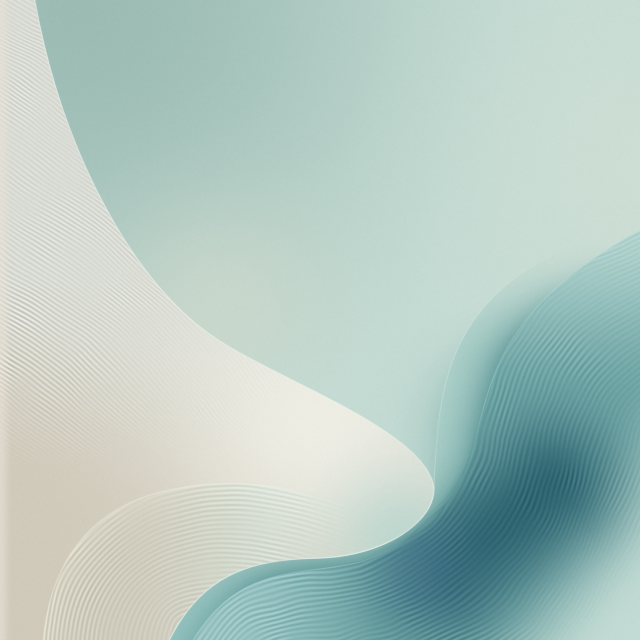
A Shadertoy shader for this background:

```glsl
// Soft overlapping sheets: a cream sail, a translucent veil and a deep teal ribbon.
// Every edge is a chain of cubic curves giving a signed distance; the colours are
// blended gradients, finished with pale broken rims, fine ribs and a little grain.

#define CURVE_STEPS 20
#define RIB_COUNT 135.0
#define RIB_STRENGTH 0.025
#define RIB_WARP 0.035
#define RIM_WIDTH 0.0011
#define VEIL_SHADOW 0.038
#define CORE_WIDTH 0.105
#define GRAIN 0.008

const vec3 MIST = vec3(0.77, 0.86, 0.83);
const vec3 SAGE = vec3(0.61, 0.735, 0.705);
const vec3 SAND = vec3(0.815, 0.79, 0.73);
const vec3 PEARL = vec3(0.85, 0.86, 0.83);
const vec3 IVORY = vec3(0.945, 0.94, 0.905);
const vec3 TEAL = vec3(0.44, 0.65, 0.65);
const vec3 DEEP = vec3(0.17, 0.385, 0.435);

struct Edge { float dist; float side; };   // side: -1 left, +1 right

float hash(vec2 p) {
    vec3 q = fract(p.xyx * 0.1031);
    q += dot(q, q.yzx + 33.33);
    return fract((q.x + q.y) * q.z);
}

float noise(vec2 p) {
    vec2 i = floor(p), f = fract(p);
    f = f * f * (3.0 - 2.0 * f);
    return mix(mix(hash(i), hash(i + vec2(1, 0)), f.x),
               mix(hash(i + vec2(0, 1)), hash(i + vec2(1, 1)), f.x), f.y);
}

float fall(float a, float b, float x) { return 1.0 - smoothstep(a, b, x); }

float blob(vec2 p, vec2 center, float size) {
    vec2 q = (p - center) / size;
    return exp(-dot(q, q));
}

// Fine lines whose strength drifts from place to place
float ribs(vec2 p, float phase) {
    float drift = 0.25 + 1.5 * noise(p * 28.0) * noise(p * 9.0 + 4.0) * 2.0;
    return RIB_STRENGTH * drift * sin(6.2832 * RIB_COUNT * phase);
}

float rim(float dist, float px) { return exp(-pow(dist / max(RIM_WIDTH, 0.55 * px), 2.0)); }

// Adds a cubic curve: nearest distance, and a side flip for each crossing to the left.
void addCurve(inout Edge e, vec2 p, vec2 a, vec2 b, vec2 c, vec2 d) {
    vec2 prev = a;
    for (int i = 1; i <= CURVE_STEPS; i++) {
        float t = float(i) / float(CURVE_STEPS), u = 1.0 - t;
        vec2 cur = u * u * u * a + 3.0 * u * t * (u * b + t * c) + t * t * t * d;
        vec2 s = cur - prev, r = p - prev;
        e.dist = min(e.dist, length(r - s * clamp(dot(r, s) / dot(s, s), 0.0, 1.0)));
        if ((prev.y > p.y) != (cur.y > p.y) && r.x > s.x * r.y / s.y) e.side = -e.side;
        prev = cur;
    }
}

vec3 backdrop(vec2 p) {
    vec3 col = mix(SAGE, MIST, smoothstep(0.0, 0.82, distance(p, vec2(0.12, 1.0))));
    col = mix(col, vec3(0.81, 0.87, 0.83), 0.8 * blob(p, vec2(1.02, 0.74), 0.28));
    return mix(col, vec3(0.81, 0.85, 0.80), 0.7 * blob(p, vec2(0.34, 0.52), 0.16));
}

vec3 sailColor(vec2 p, float fold, float warp, float px) {
    vec3 col = mix(SAND, PEARL, smoothstep(0.25, 0.6, p.y + 0.3 * p.x));
    col = mix(col, IVORY, 0.9 * blob(p, vec2(0.50, 0.33), 0.23));
    float weave = fall(0.1, 0.5, p.x) * smoothstep(0.25, 0.42, p.y);
    weave *= 1.0 + blob(p, vec2(0.05, 0.48), 0.16);
    col += weave * ribs(p, p.y + 0.65 * p.x + 0.5 * p.x * p.x + warp);
    // Lower fold, dissolving towards the tip
    float fade = fall(0.36, 0.58, p.x);
    vec3 foldCol = mix(vec3(0.81, 0.795, 0.735), vec3(0.83, 0.87, 0.83), smoothstep(0.18, 0.48, p.x));
    foldCol += 0.04 * exp(-abs(fold) / 0.03) + ribs(p, fold + 0.5 * warp);
    col = mix(col, foldCol, fade * smoothstep(-px, px, fold));
    col = mix(col, vec3(0.95, 0.95, 0.91), 0.4 * fade * rim(fold, px));
    // Cool tip and bright left margin
    col = mix(col, vec3(0.71, 0.84, 0.81), 0.8 * blob(p, vec2(0.63, 0.15), 0.11));
    return mix(col, vec3(0.91, 0.88, 0.84), 0.6 * fall(0.0, 0.02, p.x));
}

vec3 ribbonColor(vec2 p, float dist, float warp) {
    vec3 col = mix(TEAL, vec3(0.70, 0.83, 0.81), smoothstep(0.38, 0.66, p.y));
    col = mix(col, vec3(0.60, 0.765, 0.765), fall(0.35, 0.62, p.x));
    float corner = smoothstep(0.70, 0.95, p.x - 0.7 * p.y);
    col = mix(col, vec3(0.76, 0.86, 0.83), corner);
    // Dark core along a slanted axis
    vec2 r = p - vec2(0.70, 0.11), axis = vec2(0.16, 0.13);
    float h = clamp(dot(r, axis) / dot(axis, axis), 0.0, 1.0);
    col = mix(col, DEEP, 0.95 * blob(r, h * axis, CORE_WIDTH));
    col = mix(col, vec3(0.33, 0.50, 0.61), 0.4 * blob(p, vec2(0.66, 0.11), 0.08));
    return col + 1.2 * (1.0 - corner) * ribs(p, dist + warp);
}

void mainImage(out vec4 fragColor, in vec2 fragCoord) {
    vec2 p = fragCoord / iResolution.xy;
    float px = 1.0 / min(iResolution.x, iResolution.y);
    float warp = RIB_WARP * (noise(p * 6.0) + 0.2 * noise(p * 21.0));

    // Edges: sail and veil share their lower run
    Edge lower = Edge(9.0, -1.0), ribbon = lower, fold = lower;
    addCurve(lower, p, vec2(0.678, 0.238), vec2(0.68, 0.185), vec2(0.60, 0.13), vec2(0.495, 0.128));
    addCurve(lower, p, vec2(0.495, 0.128), vec2(0.39, 0.125), vec2(0.31, 0.105), vec2(0.255, -0.02));
    Edge sail = lower, veil = lower;
    addCurve(sail, p, vec2(0.05, 1.03), vec2(0.08, 0.81), vec2(0.19, 0.575), vec2(0.326, 0.479));
    addCurve(sail, p, vec2(0.326, 0.479), vec2(0.42, 0.41), vec2(0.665, 0.33), vec2(0.678, 0.238));
    addCurve(veil, p, vec2(0.93, 0.63), vec2(0.695, 0.545), vec2(0.685, 0.40), vec2(0.678, 0.238));
    addCurve(ribbon, p, vec2(1.1, 0.69), vec2(0.80, 0.555), vec2(0.775, 0.44), vec2(0.745, 0.323));
    addCurve(ribbon, p, vec2(0.745, 0.323), vec2(0.733, 0.24), vec2(0.67, 0.155), vec2(0.56, 0.121));
    addCurve(ribbon, p, vec2(0.56, 0.121), vec2(0.46, 0.098), vec2(0.36, 0.122), vec2(0.285, -0.03));
    addCurve(fold, p, vec2(0.066, -0.03), vec2(0.07, 0.13), vec2(0.15, 0.205), vec2(0.25, 0.231));
    addCurve(fold, p, vec2(0.25, 0.231), vec2(0.35, 0.256), vec2(0.45, 0.245), vec2(0.56, 0.205));

    // Backdrop, dimmed beside the veil
    vec3 col = backdrop(p);
    col = mix(col, vec3(0.52, 0.71, 0.69), 0.5 * exp(-veil.dist / 0.035) * fall(0.32, 0.55, p.y));

    // Veil, shaded where it meets the ribbon
    vec3 veilCol = mix(vec3(0.72, 0.845, 0.815), vec3(0.42, 0.63, 0.63), exp(-ribbon.dist / VEIL_SHADOW));
    veilCol = mix(veilCol, vec3(0.56, 0.75, 0.74), 0.6 * fall(0.28, 0.45, p.x));
    col = mix(col, veilCol, fall(0.43, 0.63, p.y) * smoothstep(-px, px, veil.dist * veil.side));
    float broken = mix(0.4, 1.0, noise(p * 16.0));
    col = mix(col, vec3(0.84, 0.92, 0.89), 0.5 * broken * fall(0.5, 0.64, p.y) * rim(veil.dist, px));

    // Sail, then ribbon, whose edge melts near the bend
    col = mix(col, sailColor(p, fold.dist * fold.side, warp, px), fall(-px, px, sail.dist * sail.side));
    col = mix(col, vec3(0.93, 0.96, 0.93), 0.75 * broken * rim(sail.dist, px));
    float melt = smoothstep(0.09, 0.17, p.y) * fall(0.24, 0.38, p.y);
    float soft = mix(px, 0.014, melt);
    col = mix(col, ribbonColor(p, ribbon.dist, warp), smoothstep(-soft, soft, ribbon.dist * ribbon.side));
    col = mix(col, vec3(0.70, 0.87, 0.86), 0.5 * broken * (1.0 - melt) * rim(ribbon.dist, px));

    col += GRAIN * (hash(floor(p * 512.0)) - 0.5);
    fragColor = vec4(clamp(col, 0.0, 1.0), 1.0);
}
```
